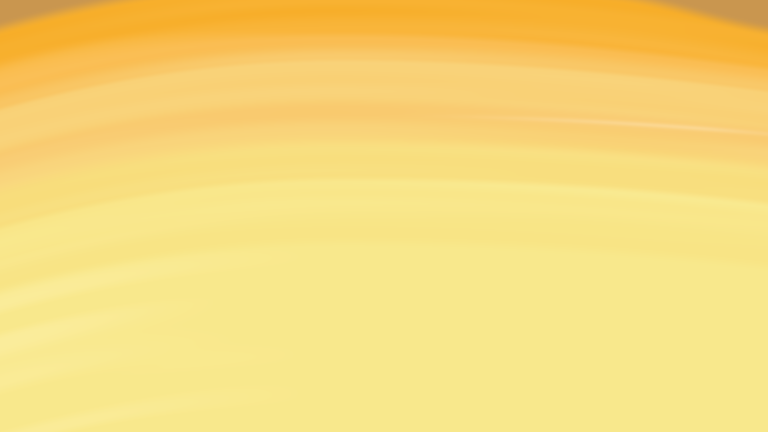
Write a Shadertoy shader that draws this background.

```glsl
// Warm painted sky: arched orange, peach and pale yellow brush bands.

float hash21(vec2 p) {
    return fract(sin(dot(p, vec2(127.1, 311.7))) * 43758.545);
}

float valueNoise(vec2 p) {
    vec2 cell = floor(p);
    vec2 f = fract(p);
    f = f * f * (3.0 - 2.0 * f);
    float low = mix(hash21(cell), hash21(cell + vec2(1.0, 0.0)), f.x);
    float high = mix(hash21(cell + vec2(0.0, 1.0)), hash21(cell + vec2(1.0, 1.0)), f.x);
    return mix(low, high, f.y);
}

void mainImage(out vec4 fragColor, in vec2 fragCoord) {
    vec2 uv = fragCoord / iResolution.xy;
    float x = uv.x;
    float down = 1.0 - uv.y;

    // Depth below the lopsided arch, which falls more steeply on the left
    float side = (x - 0.45) / (x < 0.45 ? 0.45 : 0.55);
    float fall = x < 0.45 ? 0.113 : mix(0.09, 0.057, smoothstep(0.0, 0.4, down));
    float depth = down - fall * side * side;
    float leftSide = 1.0 - smoothstep(0.0, 0.45, x);

    // Orange crest
    vec3 col = mix(vec3(0.97, 0.69, 0.18), vec3(0.975, 0.71, 0.23), smoothstep(0.02, 0.07, depth));
    col = mix(col, vec3(0.98, 0.745, 0.33), smoothstep(0.07 - 0.06 * leftSide, 0.092, depth));

    // Peach bands
    col = mix(col, vec3(0.977, 0.785, 0.41), smoothstep(0.09, 0.13, depth));
    col = mix(col, vec3(0.977, 0.82, 0.465), smoothstep(0.133, 0.147, depth));
    col = mix(col, vec3(0.977, 0.795, 0.44), smoothstep(0.225, 0.25, depth));
    col = mix(col, vec3(0.977, 0.83, 0.48), smoothstep(0.262, 0.3, depth));

    // Yellow bands
    col = mix(col, vec3(0.973, 0.87, 0.49), smoothstep(0.3, 0.35, depth));
    col = mix(col, vec3(0.976, 0.908, 0.55), smoothstep(0.404, 0.424, depth));
    col = mix(col, vec3(0.972, 0.894, 0.52), smoothstep(0.45, 0.53, depth));
    col = mix(col, vec3(0.974, 0.91, 0.548), smoothstep(0.545, 0.575, depth));

    // Long brush streaks, fading out in the lower yellow
    float grain = valueNoise(vec2(x * 2.5, depth * 38.0 + 10.0)) - 0.5;
    col += grain * vec3(0.003, 0.022, 0.045) * (1.0 - smoothstep(0.35, 0.6, depth));

    // Pale strokes at the lower left
    float stroke = smoothstep(0.45, 0.9, valueNoise(vec2(x * 2.0, depth * 22.0 + 5.0)));
    col += vec3(0.008, 0.016, 0.06) * stroke * leftSide * smoothstep(0.4, 0.46, depth);

    // Thin highlight sweeping to the right
    float sweep = (down - 0.267 - 0.043 * side * side) / 0.006;
    float reach = smoothstep(0.5, 0.88, x) * (1.0 - 0.5 * smoothstep(0.9, 1.0, x));
    col = mix(col, vec3(0.985, 0.85, 0.59), 0.8 * reach * exp(-sweep * sweep));

    // Brown upper corners
    float corner = 1.0 - smoothstep(-0.065, -0.03, depth - 0.03 * smoothstep(0.8, 1.0, x));
    col = mix(col, vec3(0.79, 0.59, 0.31), corner);

    fragColor = vec4(col, 1.0);
}
```
